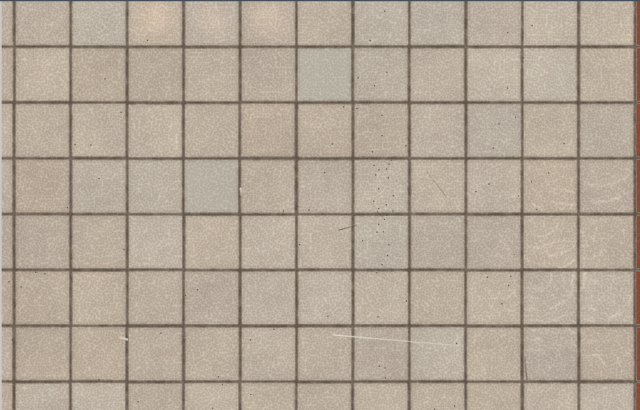
Reproduce this texture procedurally as a WebGL 1 fragment shader.

```glsl
precision highp float;
// Worn beige square tiles, eleven whole columns by six whole rows, in brown grout.
// Each tile is a rounded box with its own tone; cellular noise gives the grain,
// layered sines give the stains, and arcs, specks and scratches give the wear.
uniform vec2 u_resolution;

// Lengths are in units of the canvas height.
const float ASPECT = 1.561;
const vec2 PITCH = vec2(0.13766, 0.13618);
const vec2 FIRST_JOINT = vec2(0.0346, 0.0691);
const float GROUT_WIDTH = 0.0085;
const float CORNER = 0.003;
const float LAST_COLUMN = 11.0;
const float GRAIN_SCALE = 165.0;
const float SPECK_SCALE = 62.0;
const float LEFT_STRIP = 0.004;
const float TOP_STRIP = 0.997;
const vec2 GREY_TILE_A = vec2(5.0, 5.0);
const vec2 GREY_TILE_B = vec2(3.0, 3.0);

const vec3 TILE_MID = vec3(0.73, 0.68, 0.62);
const vec3 TILE_LIGHT = vec3(0.77, 0.73, 0.67);
const vec3 TILE_GREY = vec3(0.72, 0.70, 0.65);
const vec3 GROUT_LIGHT = vec3(0.53, 0.48, 0.43);
const vec3 GROUT_DARK = vec3(0.39, 0.345, 0.30);
const vec3 BRICK_RED = vec3(0.55, 0.29, 0.22);
const vec3 CHALK = vec3(0.88, 0.86, 0.81);
const vec3 SOOT = vec3(0.33, 0.30, 0.29);
const vec3 EDGE_PALE = vec3(0.80, 0.79, 0.77);
const vec3 EDGE_BLUE = vec3(0.27, 0.31, 0.35);

float hash(vec2 p) {
  return fract(sin(dot(p, vec2(127.1, 311.7))) * 43758.55);
}

vec2 hash2(vec2 p) {
  return vec2(hash(p), hash(p + 37.3));
}

// Distance to the nearest scattered point, and that point's random value.
vec2 cellular(vec2 p) {
  vec2 base = floor(p);
  vec2 nearest = vec2(9.0, 0.0);
  for (int j = -1; j <= 1; j++) {
    for (int i = -1; i <= 1; i++) {
      vec2 c = base + vec2(float(i), float(j));
      float d = length(c + hash2(c) - p);
      if (d < nearest.x) nearest = vec2(d, hash(c + 91.7));
    }
  }
  return nearest;
}

float layeredSines(vec2 p) {
  float sum = 0.0;
  float amp = 0.5;
  for (int i = 0; i < 5; i++) {
    p = mat2(0.8, 0.6, -0.6, 0.8) * p * 1.7 + 1.3;
    sum += amp * sin(p.x + 1.5 * sin(p.y));
    amp *= 0.65;
  }
  return sum;
}

float roundedBox(vec2 p, vec2 halfSize, float r) {
  vec2 q = abs(p) - halfSize + r;
  return length(max(q, 0.0)) + min(max(q.x, q.y), 0.0) - r;
}

// Coverage of a line from a to b that thins toward b.
float scratch(vec2 p, vec2 a, vec2 b, float width, float soft) {
  vec2 ab = b - a;
  float t = clamp(dot(p - a, ab) / dot(ab, ab), 0.0, 1.0);
  float d = length(p - a - ab * t);
  return (1.0 - smoothstep(width - soft, width + soft, d)) * (1.0 - 0.65 * t);
}

float bump(float x, float centre, float width) {
  float t = (x - centre) / width;
  return exp(-t * t);
}

void main() {
  vec2 uv = gl_FragCoord.xy / u_resolution;
  vec2 p = uv * vec2(ASPECT, 1.0);
  float soft = max(0.0013, 0.7 / u_resolution.y);

  // Tile layout with slightly uneven joints
  float stain = layeredSines(p * 9.0);
  float fine = layeredSines(p * 55.0);
  vec2 grid = (p - FIRST_JOINT) / PITCH;
  vec2 cell = floor(grid);
  vec2 local = (fract(grid) - 0.5) * PITCH;
  vec2 nudge = (hash2(cell + 5.0) - 0.5) * 0.0016;
  float d = roundedBox(local - nudge, 0.5 * (PITCH - GROUT_WIDTH), CORNER);
  d += 0.0005 * fine;

  // Tile face: tone, warmth, grain and stains
  float grain = cellular(p * GRAIN_SCALE).x - 0.47;
  float tone = 0.3 + 0.25 * (uv.x - 0.5) + 0.7 * (hash(cell) - 0.5);
  tone += 2.4 * grain + 0.35 * stain + 0.3 * fine;
  vec3 tile = TILE_MID + (TILE_LIGHT - TILE_MID) * tone;
  tile += vec3(0.016, 0.0, -0.014) * (hash(cell + 17.0) - 0.45 + 0.3 * stain);
  float grey = step(length(cell - GREY_TILE_A), 0.5) + step(length(cell - GREY_TILE_B), 0.5);
  tile = mix(tile, TILE_GREY + 0.08 * grain, 0.75 * grey);
  float glow = step(5.5, cell.y) * step(abs(cell.x - 3.0), 1.5);
  tile += vec3(0.07, 0.05, 0.04) * glow * exp(-dot(local, local) * 500.0);
  tile -= 0.05 * smoothstep(-0.010, 0.0, d) * (0.7 + 0.5 * fine);

  // Pale wiping arcs on the right
  vec2 pivot = (hash2(cell + 61.0) - 0.5) * PITCH;
  float ring = sin(length(local - pivot) * 210.0 + 3.0 * stain);
  float wiped = smoothstep(1.0, 1.42, p.x) * smoothstep(0.03, 0.12, p.y)
              * (1.0 - smoothstep(0.50, 0.64, p.y));
  tile += 0.045 * wiped * smoothstep(0.55, 1.0, ring) * smoothstep(-0.5, 0.5, fine + stain);

  // Brick beyond the last joint
  tile = mix(tile, BRICK_RED + 0.06 * grain, step(LAST_COLUMN, cell.x));

  // Grout with a darker, uneven core
  float core = smoothstep(0.0008, 0.0042, d) * (0.8 + 0.35 * fine);
  vec3 grout = mix(GROUT_LIGHT, GROUT_DARK, clamp(core, 0.0, 1.0)) + 0.07 * grain;
  vec3 color = mix(tile, grout, smoothstep(-soft, soft, d));

  // Dark specks gathered in two upright bands
  vec2 speck = cellular(p * SPECK_SCALE);
  float band = max(bump(p.x, 0.935, 0.035), 0.6 * bump(p.x, 1.24, 0.03));
  band *= bump(p.y, 0.45, 0.22);
  float speckEdge = soft * SPECK_SCALE;
  float spot = 1.0 - smoothstep(0.10 - speckEdge, 0.10 + speckEdge, speck.x);
  color = mix(color, SOOT, 0.8 * spot * step(mix(0.985, 0.72, band), speck.y));

  // Scratches and chips
  float pale = scratch(p, vec2(0.813, 0.183), vec2(1.118, 0.157), 0.0017, soft);
  pale = max(pale, scratch(p, vec2(0.587, 0.540), vec2(0.588, 0.525), 0.0028, soft));
  pale = max(pale, scratch(p, vec2(0.310, 0.172), vec2(0.291, 0.178), 0.0028, soft));
  float dark = scratch(p, vec2(0.827, 0.439), vec2(0.870, 0.451), 0.0012, soft);
  dark = max(dark, 0.5 * scratch(p, vec2(1.087, 0.522), vec2(1.040, 0.583), 0.0012, soft));
  dark = max(dark, 0.7 * scratch(p, vec2(1.285, 0.075), vec2(1.280, 0.130), 0.0020, soft));
  color = mix(color, CHALK, 0.85 * pale);
  color = mix(color, SOOT, 0.75 * dark);

  // Thin strips along the left and top borders
  color = mix(EDGE_PALE, color, smoothstep(LEFT_STRIP - soft, LEFT_STRIP + soft, p.x));
  color = mix(color, EDGE_BLUE, smoothstep(TOP_STRIP - soft, TOP_STRIP + soft, p.y));
  gl_FragColor = vec4(clamp(color, 0.0, 1.0), 1.0);
}
```
